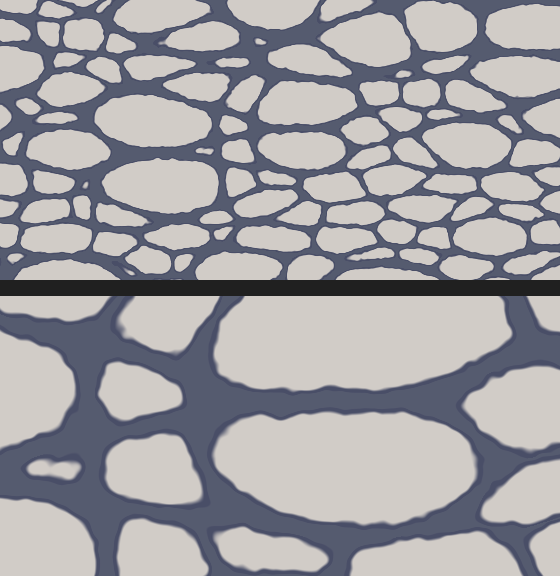
Top, the full canvas; bottom, a detail of the centre.
Write a WebGL 1 fragment shader that draws this pattern.

```glsl
precision highp float;

uniform vec2 u_resolution;

const vec3 STONE = vec3(0.82, 0.80, 0.78);
const vec3 MORTAR = vec3(0.335, 0.355, 0.435);
const vec3 RIM = vec3(0.285, 0.305, 0.405);

const vec2 GRID = vec2(5.0, 9.8);   // cells per canvas height, wide and flat
const float JITTER = 0.68;
const float HALF_GAP = 0.0073;
const float EDGE = 0.002;

float hash(vec2 p) {
  return fract(sin(dot(p, vec2(127.1, 311.7))) * 43758.5453);
}

float valueNoise(vec2 p) {
  vec2 i = floor(p);
  vec2 f = fract(p);
  f = f * f * (3.0 - 2.0 * f);
  float low = mix(hash(i), hash(i + vec2(1.0, 0.0)), f.x);
  float high = mix(hash(i + vec2(0.0, 1.0)), hash(i + 1.0), f.x);
  return mix(low, high, f.y);
}

// Stone site: centre in xy, weight in z; every other row is shifted
vec3 stoneSite(vec2 cell) {
  vec2 random = vec2(hash(cell + 3.7), hash(cell + 41.3));
  vec2 centre = cell + 0.5 + JITTER * (random - 0.5);
  centre.x += 0.5 * mod(cell.y, 2.0);
  float size = hash(cell + 87.9);
  return vec3(centre, 1.6 * pow(size, 4.0));
}

float power(vec2 g, vec3 site) {
  vec2 offset = g - site.xy;
  return dot(offset, offset) - site.z;
}

// Cell whose weighted site owns the grid point
vec2 owningCell(vec2 g) {
  vec2 base = floor(g);
  vec2 owner = base;
  float best = 1e3;
  for (int y = -2; y <= 2; y++) {
    for (int x = -2; x <= 2; x++) {
      vec2 cell = base + vec2(float(x), float(y));
      float value = power(g, stoneSite(cell));
      if (value < best) {
        best = value;
        owner = cell;
      }
    }
  }
  return owner;
}

// Canvas distance from the point to the rounded border of its cell
float borderDistance(vec2 g, vec2 owner) {
  vec3 site = stoneSite(owner);
  float own = power(g, site);
  float rounding = 0.009 + 0.012 * min(site.z, 1.0);
  float sum = 0.0;
  for (int y = -3; y <= 3; y++) {
    for (int x = -3; x <= 3; x++) {
      if (x != 0 || y != 0) {
        vec3 other = stoneSite(owner + vec2(float(x), float(y)));
        vec2 slope = 2.0 * (other.xy - site.xy) * GRID;
        float d = (power(g, other) - own) / length(slope);
        sum += exp(-d / rounding);
      }
    }
  }
  return -rounding * log(sum);
}

// Chipped outline, different for each stone
float roughness(vec2 p, vec2 owner) {
  vec2 shift = 17.0 * vec2(hash(owner), hash(owner + 9.1));
  float coarse = valueNoise(p * 36.0 + shift) - 0.5;
  float fine = valueNoise(p * 82.0 + shift) - 0.5;
  return 0.009 * coarse + 0.004 * fine;
}

void main() {
  vec2 p = gl_FragCoord.xy / u_resolution.y;
  vec2 g = p * GRID + vec2(12.0, 6.0);

  vec2 owner = owningCell(g);
  float inside = borderDistance(g, owner) - HALF_GAP + roughness(p, owner);

  // Mortar darkens in a thin rim around each stone
  float rim = smoothstep(-0.0055, -0.0042, inside);
  vec3 color = mix(MORTAR, RIM, rim);
  color = mix(color, STONE, smoothstep(-EDGE, EDGE, inside));

  gl_FragColor = vec4(color, 1.0);
}
```
